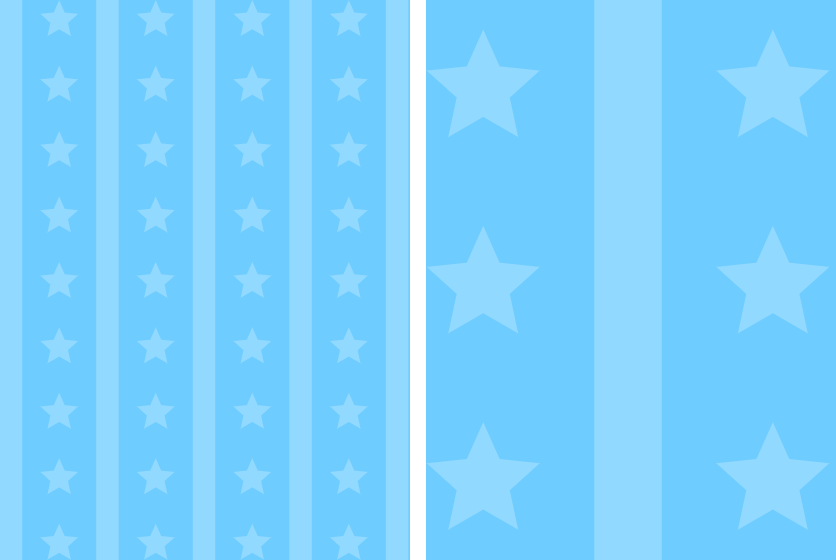
Left: the whole. Right: its middle third, enlarged.
Reproduce this pattern procedurally as a WebGL 1 fragment shader.

```glsl
precision highp float;
// Pale blue vertical stripes with a column of five-pointed stars between them.

uniform vec2 u_resolution;

const float PI = 3.14159265;

// Signed distance to the edges of a star pointing up.
float starDistance(vec2 p, float radius, float innerRatio) {
  // Fold the plane into half of one arm.
  float angle = abs(mod(atan(p.x, p.y) + PI / 5.0, 0.4 * PI) - PI / 5.0);
  vec2 folded = length(p) * vec2(sin(angle), cos(angle));

  vec2 tip = vec2(0.0, radius);
  vec2 notch = innerRatio * radius * vec2(sin(PI / 5.0), cos(PI / 5.0));
  vec2 edge = notch - tip;
  return dot(folded - tip, normalize(vec2(-edge.y, edge.x)));
}

// Antialiased coverage, one pixel wide.
float coverage(float distance, float pixel) {
  return clamp(0.5 - distance / pixel, 0.0, 1.0);
}

void main() {
  float pixel = 1.0 / u_resolution.y;
  vec2 p = gl_FragCoord.xy * pixel;

  // Repeating cells, each centred on a star.
  vec2 cell = vec2(0.1724, 0.11686);
  vec2 local = mod(p - vec2(0.1057, 0.9643) + 0.5 * cell, cell) - 0.5 * cell;

  float stripe = coverage(0.0661 - abs(local.x), pixel);
  float star = coverage(starDistance(local, 0.0354, 0.47), pixel);

  vec3 skyBlue = vec3(0.43, 0.80, 1.0);
  vec3 paleBlue = vec3(0.57, 0.85, 1.0);
  gl_FragColor = vec4(mix(skyBlue, paleBlue, max(stripe, star)), 1.0);
}
```
